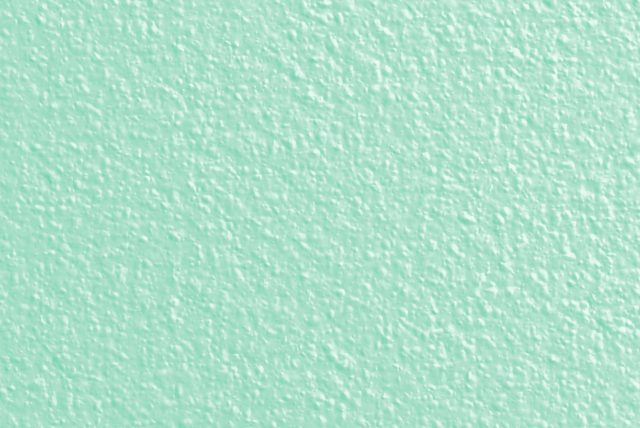
Write a WebGL 1 fragment shader that draws this texture.

```glsl
precision highp float;
// Mint wall paint with a glossy, pebbled roller finish.
// A height field of scattered soft domes and noise is lit from the upper right,
// then its slope toward the light is mapped to shade, paint and glare colours.

#define PEBBLES 46.0        // large domes per canvas height
#define GRAINS 74.0         // small domes per canvas height
#define SWELLS 36.0         // uneven ground per canvas height
#define RELIEF 1.5          // contrast of the lit slopes
#define GLOSS 0.38          // strength of the highlights
#define SOFTNESS 0.0018     // half width of the slope sample
#define LIGHT_DIR vec2(0.77, 0.64)
#define SHADE_COLOR vec3(0.54, 0.84, 0.725)
#define PAINT_COLOR vec3(0.67, 0.876, 0.793)
#define GLARE_COLOR vec3(0.84, 0.95, 0.90)

uniform vec2 u_resolution;

vec3 hash3(vec2 p) {
  vec3 q = fract(vec3(p.xyx) * vec3(0.1031, 0.1030, 0.0973));
  q += dot(q, q.yxz + 33.33);
  return fract((q.xxy + q.yzz) * q.zyx);
}

float noise(vec2 p) {
  vec2 i = floor(p);
  vec2 f = fract(p);
  vec2 w = f * f * f * (f * (f * 6.0 - 15.0) + 10.0);
  float low = mix(hash3(i).x, hash3(i + vec2(1.0, 0.0)).x, w.x);
  float high = mix(hash3(i + vec2(0.0, 1.0)).x, hash3(i + vec2(1.0)).x, w.x);
  return mix(low, high, w.y);
}

vec2 turn(vec2 p) {
  return mat2(0.8, 0.6, -0.6, 0.8) * p;
}

// Sum of soft round domes, one per jittered cell, of varied size and height
float domes(vec2 p) {
  vec2 cell = floor(p);
  float height = 0.0;
  for (int y = -1; y <= 1; y++) {
    for (int x = -1; x <= 1; x++) {
      vec2 id = cell + vec2(float(x), float(y));
      vec3 rnd = hash3(id + 17.0);
      float size = hash3(id + 91.0).y;
      float radius = mix(0.36, 0.75, size * size);
      vec2 d = (p - id - 0.15 - 0.7 * rnd.xy) / radius;
      float dome = max(1.0 - dot(d, d), 0.0);
      height += 0.5 * radius * rnd.z * dome * dome;
    }
  }
  return height;
}

// Each layer is divided by its frequency, so weights act on the slopes
float surface(vec2 p) {
  vec2 bend = vec2(noise(p * 38.0), noise(p * 38.0 + 50.0)) - 0.5;
  vec2 q = p + 0.007 * bend;
  float h = 1.0 * domes(q * PEBBLES) / PEBBLES;
  h += 0.75 * domes(turn(q) * GRAINS + 40.0) / GRAINS;
  h += 0.26 * noise(turn(p) * SWELLS + 9.0) / SWELLS;
  h += 0.32 * noise(turn(turn(p)) * 68.0 + 23.0) / 68.0;
  return h;
}

void main() {
  vec2 uv = gl_FragCoord.xy / u_resolution;
  vec2 p = gl_FragCoord.xy / u_resolution.y + 3.0;

  // Slope facing the light, slightly stronger in some patches than in others
  vec2 reach = SOFTNESS * LIGHT_DIR;
  float facing = (surface(p - reach) - surface(p + reach)) / (2.0 * SOFTNESS);
  float sheen = smoothstep(0.05, 1.2, dot(uv, vec2(0.85, 0.38)));
  facing *= mix(0.85, 1.1, sheen) * mix(0.85, 1.15, noise(p * 7.0));

  // Broad light falloff, diffuse slope and glossy peaks
  float tone = mix(-0.16, 0.24, sheen);
  tone += RELIEF * facing;
  tone += GLOSS * mix(0.7, 1.2, sheen) * smoothstep(0.15, 0.6, facing);
  tone += 0.08 * (noise(p * 150.0) - 0.5);

  // Compress both ends, then colour
  float dark = max(-tone, 0.0);
  float bright = max(tone, 0.0);
  dark = dark / (1.0 + 0.15 * dark);
  bright = min(bright / (1.0 + 0.2 * bright), 1.4);
  vec3 color = PAINT_COLOR + dark * (SHADE_COLOR - PAINT_COLOR)
             + bright * (GLARE_COLOR - PAINT_COLOR);
  gl_FragColor = vec4(clamp(color, 0.0, 1.0), 1.0);
}
```
